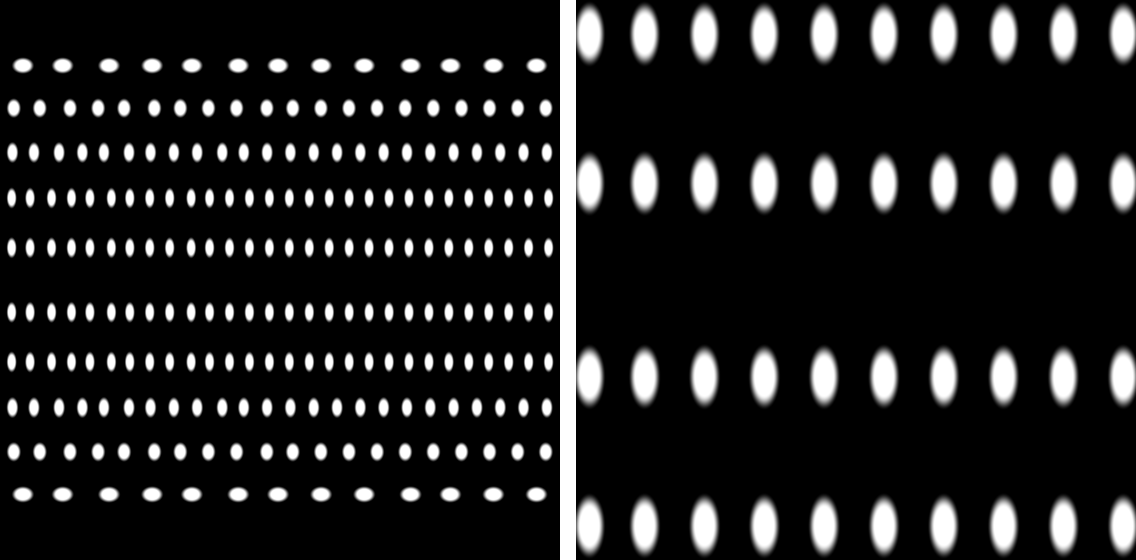
Left, the full canvas; right, a detail of the centre.
A Shadertoy shader for this pattern:

```glsl
// Mirrored rows of soft white ellipses on black, fewer and wider toward the top and bottom.

// Some early columns sit slightly to the right; each set bit marks one.
float columnShift(float column) {
    return 0.077 * float((557 >> int(column)) & 1);
}

// Soft dots of one row: count across, phase of the dot in its cell, vertical radius.
float dotRow(float x, float dy, float count, float phase, float radiusY) {
    float cellX = x * count;
    float column = floor(cellX);
    float dx = cellX - column - phase - columnShift(column);
    float r = length(vec2(dx / 0.274, dy / radiusY));
    return 1.0 - smoothstep(0.55, 1.0, r);
}

void mainImage(out vec4 fragColor, in vec2 fragCoord) {
    vec2 uv = fragCoord / iResolution.xy;
    float fromMiddle = abs(uv.y - 0.5);

    // Rows from the middle outward: height, count, phase, vertical radius
    vec4 rows[5] = vec4[5](
        vec4(0.0576, 28.08, 0.508, 0.0200),
        vec4(0.1464, 28.08, 0.508, 0.0200),
        vec4(0.2277, 24.02, 0.457, 0.0200),
        vec4(0.3069, 19.92, 0.414, 0.0186),
        vec4(0.3829, 13.00, 0.455, 0.0156));

    float light = 0.0;
    for (int i = 0; i < 5; i++) {
        vec4 row = rows[i];
        light = max(light, dotRow(uv.x, fromMiddle - row.x, row.y, row.z, row.w));
    }
    fragColor = vec4(vec3(light), 1.0);
}
```
